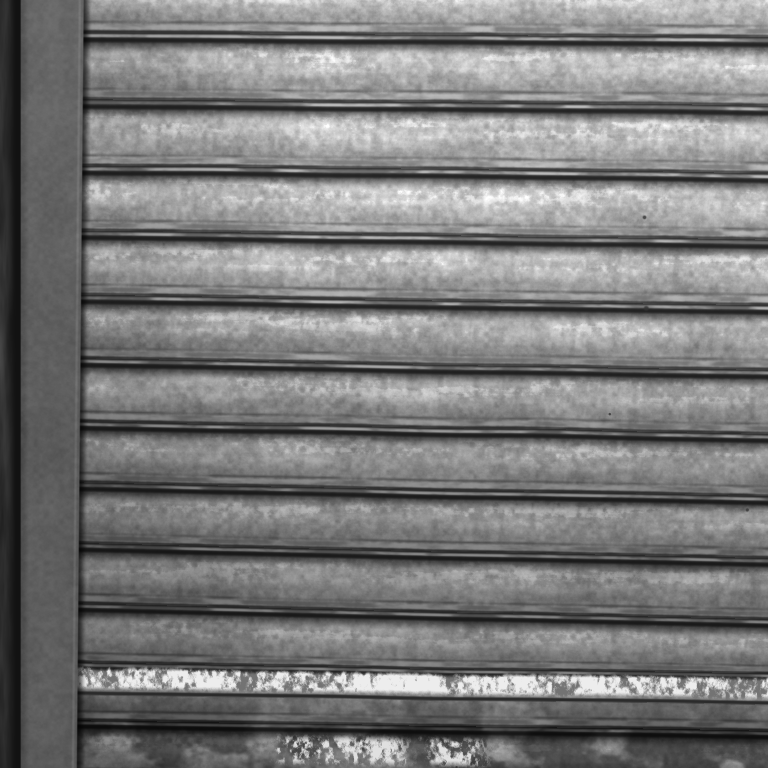
Reproduce this texture procedurally as a WebGL 1 fragment shader.

```glsl
precision highp float;
// Weathered grey roller shutter with slightly tilted slats, beside a steel guide rail.
uniform vec2 u_resolution;

float hash(vec2 p) {
  return fract(sin(dot(p, vec2(127.1, 311.7))) * 43758.5453);
}

float noise(vec2 p) {
  vec2 i = floor(p), f = fract(p);
  f = f * f * (3.0 - 2.0 * f);
  return mix(mix(hash(i), hash(i + vec2(1.0, 0.0)), f.x),
             mix(hash(i + vec2(0.0, 1.0)), hash(i + 1.0), f.x), f.y);
}

// Octaves are turned against each other to hide the lattice
float fbm(vec2 p) {
  float sum = 0.0, gain = 0.53;
  for (int i = 0; i < 4; i++) {
    sum += gain * noise(p);
    p = mat2(1.98, 0.3, -0.3, 1.98) * p + 17.3;
    gain *= 0.5;
  }
  return sum;
}

// Soft stripe of half width w around c
float band(float x, float c, float w, float soft) {
  return 1.0 - smoothstep(w - soft, w + soft, abs(x - c));
}

// Slat count from the top: the pitch shrinks and the tilt grows downwards
float slatCoord(vec2 uv) {
  float down = 1.0 - uv.y;
  float d = down - 0.0405 - (uv.x - 0.11) * (0.006 + 0.022 * down - 0.012 * smoothstep(0.83, 0.9, down));
  d += 0.0016 * (noise(vec2(uv.x * 7.0, down * 9.0)) - 0.5);
  return (0.0879 - sqrt(0.00773 - 0.002344 * d)) / 0.001172;
}

// Sparse small pits, one candidate per grid cell
float pits(vec2 uv) {
  vec2 cell = floor(uv * 16.0);
  vec2 centre = (cell + 0.25 + 0.5 * vec2(hash(cell + 3.1), hash(cell + 8.7))) / 16.0;
  float r = 0.0015 + 0.002 * hash(cell + 5.3);
  return step(0.975, hash(cell)) * (1.0 - smoothstep(r * 0.4, r * 1.4, length(uv - centre)));
}

float shutter(vec2 uv, float px) {
  float n = slatCoord(uv), row = floor(n), p = fract(n);
  float g = fract(n + 0.3) - 0.3;
  float soft = max(0.02, px * 10.0);
  float bottomBar = band(row, 10.0, 0.5, 0.1);
  float lastSlat = step(10.5, row);

  // Curved slat face
  float tone = 0.23 + 0.46 * smoothstep(0.09, 0.33, p) - 0.13 * smoothstep(0.45, 0.82, p);
  tone *= 0.96 + 0.08 * hash(vec2(row, 4.0));

  // Zinc grain, brushed streaks and stains
  float grain = fbm(uv * vec2(150.0, 140.0)) - 0.5;
  float streak = fbm(uv * vec2(8.0, 95.0)) - 0.5;
  float drip = fbm(uv * vec2(90.0, 26.0) + 5.0) - 0.5;
  float stain = fbm(uv * vec2(14.0, 30.0) + row * 7.3) - 0.5;
  tone *= 1.0 + 0.36 * grain + 0.2 * streak + 0.16 * drip + 0.22 * stain;
  float scuff = smoothstep(0.52, 0.7, fbm(uv * vec2(9.0, 80.0) + 31.0) + 0.4 * grain);
  tone += 0.09 * scuff * band(p, 0.36, 0.16, 0.12);

  // Interlocking seam: groove, lip, gap, bead and shadow
  float wear = fbm(uv * vec2(24.0, 50.0) + 3.0);
  float lipWear = smoothstep(0.3, 0.7, wear);
  tone = mix(tone, 0.3, band(g, -0.16, 0.018, 0.028) * (0.25 + 0.5 * lipWear));
  tone = mix(tone, 0.42 + 0.26 * lipWear, band(g, -0.085, 0.034, 0.022) * 0.75);
  tone = mix(tone, 0.19, band(g, -0.01, 0.026, soft) * (0.75 + 0.2 * lipWear));
  tone = mix(tone, 0.4 + 0.3 * lipWear, band(g, 0.048, 0.024, soft) * 0.9);
  tone = mix(tone, 0.12, band(g, 0.112, 0.03, soft + 0.006) * (0.92 - 0.5 * bottomBar));

  // Light falls off downwards and towards the rail
  tone *= mix(0.75, 1.06, smoothstep(0.2, 0.75, uv.y));
  tone *= mix(0.86, 1.05, smoothstep(0.1, 0.45, uv.x));

  // Flaking white paint on the bottom bar, with a dark fold below it
  float flake = 0.55 * fbm(uv * vec2(190.0, 130.0) + 9.0) + 0.45 * fbm(uv * vec2(22.0, 14.0));
  float paint = smoothstep(0.38, 0.6, flake + 0.1 * band(uv.x, 0.53, 0.2, 0.15) - 0.02);
  float roughP = p + 0.12 * (flake - 0.5);
  tone = mix(tone, mix(0.45, 0.93, paint), bottomBar * band(roughP, 0.28, 0.17, 0.05));
  tone = mix(tone, 0.17, bottomBar * band(p, 0.53, 0.03, soft));

  // Stained lower slats, the last with two chalky patches
  float grime = smoothstep(0.36, 0.62, fbm(uv * vec2(20.0, 30.0)) + 0.12 * uv.x);
  tone *= 1.0 - (0.45 * lastSlat + 0.2 * bottomBar * step(0.56, p)) * grime;
  float ragged = uv.x + 0.1 * (flake - 0.5);
  float patches = max(band(ragged, 0.45, 0.08, 0.015), band(ragged, 0.6, 0.03, 0.015));
  float chalk = patches * smoothstep(0.38, 0.58, flake + 0.04);
  tone = mix(tone, 0.88, lastSlat * chalk * band(roughP, 0.46, 0.22, 0.08));

  return mix(tone, 0.2, 0.8 * pits(uv));
}

float guideRail(vec2 uv, float edge) {
  float tone = 0.36 + 0.06 * (fbm(uv * vec2(30.0, 12.0)) - 0.5) + 0.07 * (fbm(uv * 150.0) - 0.5);
  tone += 0.04 * smoothstep(0.3, 1.0, uv.y) - 0.06 * band(uv.x, 0.028, 0.006, 0.005);
  tone += 0.06 * band(uv.x, edge - 0.005, 0.0015, 0.0015);
  return mix(tone, 0.18, 0.7 * pits(uv + 0.37));
}

void main() {
  vec2 uv = gl_FragCoord.xy / u_resolution;
  float px = 1.0 / min(u_resolution.x, u_resolution.y);
  float edge = mix(0.1, 0.109, uv.y);
  float tone = shutter(uv, px);
  tone *= mix(0.35, 1.0, smoothstep(edge, edge + 0.012, uv.x));
  tone = mix(guideRail(uv, edge), tone, smoothstep(edge - px, edge + px, uv.x));

  // Dark recess left of the rail
  float recess = 0.07 + 0.26 * fbm(uv * vec2(70.0, 9.0)) * (1.0 - smoothstep(0.004, 0.022, uv.x));
  tone = mix(recess, tone, smoothstep(0.027 - px, 0.027 + px, uv.x));
  gl_FragColor = vec4(vec3(clamp(tone, 0.0, 1.0)), 1.0);
}
```
